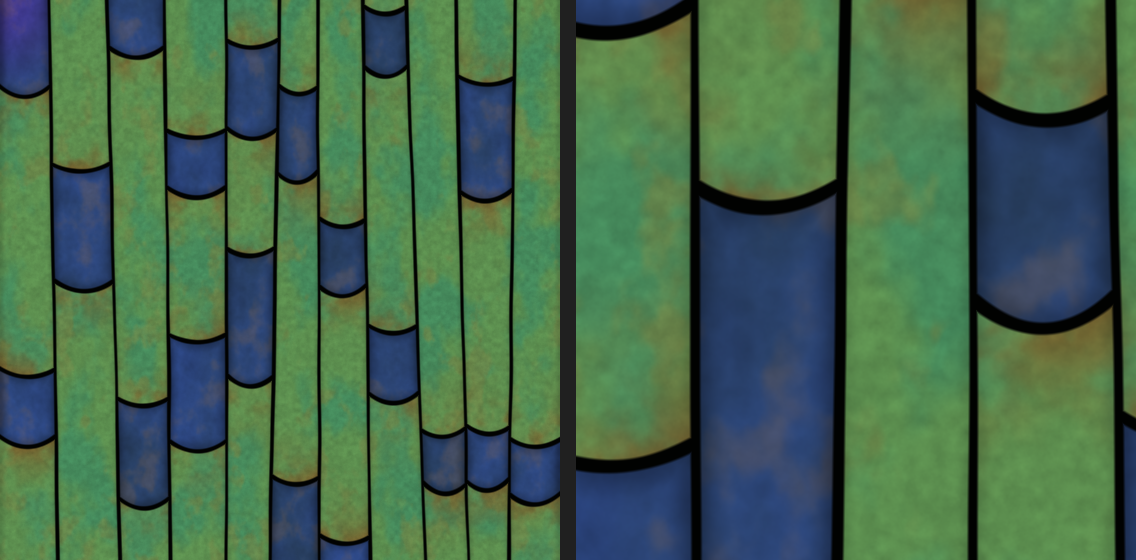
Left: the whole. Right: its middle third, enlarged.
A Shadertoy shader for this pattern:

```glsl
// Hand-inked bamboo: eleven leaning green stalks crossed by curved blue bands.

const int STALKS = 11;
// Stalk borders along the top and the bottom of the canvas
const float EDGE_TOP[12] = float[12](0.0, .087, .191, .294, .404, .500, .567, .648, .725, .814, .920, 1.0);
const float EDGE_FOOT[12] = float[12](0.0, .104, .215, .305, .404, .482, .571, .661, .759, .836, .908, 1.0);
// Per stalk: start of first band (from the top), its height, step to the second band, its height
const vec4 BANDS[11] = vec4[11](
    vec4(-.050, .223, .723, .125), vec4(.306, .214, 1.0, .1), vec4(-.050, .153, .775, .183),
    vec4(.246, .107, .365, .195), vec4(.085, .163, .372, .233), vec4(.168, .158, .697, .200),
    vec4(.405, .124, .566, .150), vec4(.025, .112, .570, .125), vec4(.780, .102, 1.0, .1),
    vec4(.151, .208, .624, .101), vec4(.798, .103, 1.0, .1));

const float BORDER_HALF = .0029;   // half width of the stalk lines
const float JOINT_HALF = .0040;    // half width of the band lines
const float SAG_UPPER = .014;      // curve depth of a band's upper line
const float SAG_LOWER = .019;      // curve depth of a band's lower line
const float WOBBLE = .0022;        // unsteadiness of the hand
const float SOFTNESS = .0007;      // ink bleed
const float RUST_REACH = .036;     // how far stains spread from a joint

const vec3 INK = vec3(.005, .008, .005);
const vec3 JADE = vec3(.27, .54, .36);
const vec3 LEAF = vec3(.36, .56, .31);
const vec3 OLIVE = vec3(.43, .52, .28);
const vec3 RUST = vec3(.48, .31, .13);
const vec3 SLATE = vec3(.15, .235, .36);
const vec3 COBALT = vec3(.17, .27, .50);
const vec3 VIOLET = vec3(.25, .19, .54);

// Integer hash to 0..1
float hash(ivec2 cell) {
    uvec2 q = uvec2(cell) * uvec2(1597334673u, 3812015801u);
    uint n = (q.x ^ q.y) * 1597334673u;
    n = (n ^ (n >> 15)) * 2246822519u;
    return float((n ^ (n >> 13)) >> 8) / 16777216.0;
}

float noise(vec2 p) {
    ivec2 i = ivec2(floor(p));
    vec2 f = fract(p);
    f = f * f * (3.0 - 2.0 * f);
    return mix(mix(hash(i), hash(i + ivec2(1, 0)), f.x),
               mix(hash(i + ivec2(0, 1)), hash(i + ivec2(1, 1)), f.x), f.y);
}

float fbm(vec2 p) {
    float sum = 0.0, gain = .53;
    for (int i = 0; i < 4; i++) {
        sum += gain * noise(p);
        p = mat2(1.6, 1.2, -1.2, 1.6) * p + 17.3;
        gain *= .5;
    }
    return sum;
}

float inkLine(float dist, float halfWidth, float aa) {
    return 1.0 - smoothstep(halfWidth - aa, halfWidth + aa, dist);
}

void mainImage(out vec4 fragColor, in vec2 fragCoord) {
    vec2 p = fragCoord / iResolution.xy;
    p.y = 1.0 - p.y;                       // measured from the top
    float aa = .7 / iResolution.y + SOFTNESS;

    // Find the stalk and the nearest border line
    int stalk = 0;
    float left = 0.0, right = 1.0, ink = 0.0;
    for (int i = 1; i <= STALKS; i++) {
        float edge = mix(EDGE_TOP[i], EDGE_FOOT[i], p.y);
        if (i == STALKS) { right = min(right, edge); break; }
        edge += WOBBLE * (noise(vec2(float(i) * 9.0, p.y * 9.0)) - .5);
        float press = .8 + .45 * noise(vec2(float(i) * 5.0 + 40.0, p.y * 6.0));
        ink = max(ink, inkLine(abs(p.x - edge), BORDER_HALF * press, aa));
        if (p.x >= edge) { stalk = i; left = edge; }
        else right = min(right, edge);
    }
    float u = 2.0 * (p.x - left) / (right - left) - 1.0;   // -1..1 across the stalk
    float side = min(p.x - left, right - p.x);

    // Bands with sagging upper and lower lines
    vec4 layout_ = BANDS[stalk];
    float blue = 0.0, tint = 0.0, jointDist = 1.0;
    float bow = u * u;
    float tilt = .004 * u * (hash(ivec2(stalk, 91)) - .5);
    for (int k = 0; k < 2; k++) {
        float start = layout_.x + float(k) * layout_.z;
        float height = k == 0 ? layout_.y : layout_.w;
        float upper = p.y - (start - SAG_UPPER * bow + tilt);
        float lower = p.y - (start + height - SAG_LOWER * bow - tilt);
        vec2 slope = 4.0 * u * vec2(SAG_UPPER, SAG_LOWER) / (right - left);
        vec2 d = abs(vec2(upper, lower)) / sqrt(1.0 + slope * slope);
        float press = .85 + .3 * noise(p * 30.0);
        ink = max(ink, inkLine(min(d.x, d.y), JOINT_HALF * press, aa));
        jointDist = min(jointDist, min(d.x, d.y));
        float inside = step(0.0, upper) * step(lower, 0.0);
        blue = max(blue, inside);
        tint += inside * hash(ivec2(stalk, k + 50));
    }

    // Mottled green paint, rusty around the joints
    float blotch = fbm(p * vec2(16.0, 11.0) + 3.0);
    float patchy = fbm(p * vec2(26.0, 20.0) + 31.0);
    float grain = fbm(p * 120.0) - .5;
    vec3 green = mix(JADE, LEAF, smoothstep(.32, .62, blotch + .12 * bow - .04));
    green = mix(green, OLIVE, .7 * smoothstep(.56, .76, patchy));
    float stain = exp(-jointDist / RUST_REACH) * smoothstep(.36, .68, fbm(p * 23.0 + 70.0) + .04 * u);
    green = mix(green, OLIVE, .45 * exp(-jointDist / RUST_REACH));
    green = mix(green, RUST, .75 * stain) * (1.0 + .22 * grain);

    // Cloudy blue paint, darker toward the outline
    vec3 band = mix(SLATE, COBALT, clamp(.75 * tint + 1.3 * (blotch - .5) + .08, 0.0, 1.0));
    band = mix(band, VIOLET, .8 * (1.0 - smoothstep(.02, .19, length(p))));
    band = mix(band, RUST, .22 * smoothstep(.52, .75, patchy));
    band *= (.86 + .4 * patchy) * (1.0 + .12 * grain);
    band *= .76 + .24 * smoothstep(0.0, .022, min(side, jointDist));

    vec3 color = mix(green, band, blue);
    color *= .88 + .12 * smoothstep(0.0, .012, side);
    fragColor = vec4(mix(color, INK, ink), 1.0);
}
```
